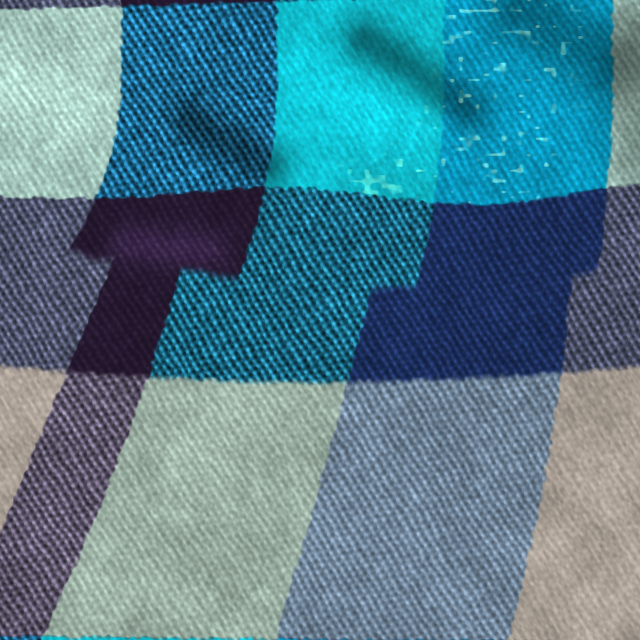
Write a WebGL 2 fragment shader that draws this texture.

```glsl
#version 300 es
precision highp float;
// Brushed plaid cloth: four warp stripes cross three weft bands, in perspective.
// Stripe edges are curves that step sideways at a soft seam; twill ribs,
// fuzz, glints and gaussian folds are layered over the cell colours.
uniform vec2 u_resolution;
out vec4 outColor;

const float TAU = 6.2831853;
const float EDGE_SOFT = 0.003;
const float SEAM_SOFT = 0.012;
const float RIB_FREQ = 84.0;
const float DASH_FREQ = 96.0;
const vec2 RIB_DIR = vec2(0.53, 0.85);

// Cell colour in rgb, rib contrast in a; warps: cream, plum, aqua, navy
const vec4 AQUA_WEFT[4] = vec4[4](
  vec4(0.62, 0.75, 0.71, 0.10), vec4(0.09, 0.38, 0.53, 0.48),
  vec4(0.06, 0.73, 0.79, 0.06), vec4(0.03, 0.59, 0.74, 0.12));
const vec4 NAVY_WEFT[4] = vec4[4](
  vec4(0.29, 0.31, 0.40, 0.36), vec4(0.14, 0.09, 0.18, 0.12),
  vec4(0.08, 0.37, 0.47, 0.48), vec4(0.10, 0.17, 0.35, 0.22));
const vec4 CREAM_WEFT[4] = vec4[4](
  vec4(0.66, 0.62, 0.58, 0.06), vec4(0.35, 0.32, 0.40, 0.40),
  vec4(0.60, 0.68, 0.63, 0.10), vec4(0.43, 0.51, 0.59, 0.22));

// Stripe edges above and below the seam
const vec4 UPPER_X = vec4(0.190, 0.433, 0.694, 0.957);
const vec4 UPPER_BEND = vec4(0.098, 0.055, 0.036, 0.023);
const vec4 LOWER_X = vec4(0.176, 0.286, 0.592, 0.895);
const vec4 LOWER_SLOPE = vec4(0.247, 0.163, 0.150, 0.046);
const vec4 LOWER_BEND = vec4(0.0, 0.059, 0.013, 0.055);

// Folds: segment ends, then width and gain in light
const int FOLDS = 7;
const vec4 FOLD_LINE[FOLDS] = vec4[FOLDS](
  vec4(0.57, 0.06, 0.73, 0.17), vec4(0.30, 0.19, 0.42, 0.26),
  vec4(0.82, 0.02, 0.95, 0.10), vec4(1.0, 0.05, 1.0, 0.25),
  vec4(0.02, 0.13, 0.13, 0.16), vec4(0.48, 0.13, 0.66, 0.20),
  vec4(0.20, 0.385, 0.33, 0.39));
const vec2 FOLD_SHAPE[FOLDS] = vec2[FOLDS](
  vec2(0.035, -0.42), vec2(0.035, -0.40), vec2(0.06, -0.34),
  vec2(0.05, -0.26), vec2(0.05, 0.16), vec2(0.06, 0.14), vec2(0.03, 0.5));

float hash(vec2 p) {
  p = fract(p * vec2(0.1031, 0.1137));
  p += dot(p, p.yx + 33.33);
  return fract((p.x + p.y) * p.x * 17.0);
}

float noise(vec2 p) {
  vec2 i = floor(p), f = fract(p);
  f = f * f * (3.0 - 2.0 * f);
  return mix(mix(hash(i), hash(i + vec2(1, 0)), f.x),
             mix(hash(i + vec2(0, 1)), hash(i + vec2(1, 1)), f.x), f.y);
}

float segmentDistance(vec2 p, vec2 a, vec2 b) {
  vec2 d = b - a;
  return length(p - a - d * clamp(dot(p - a, d) / dot(d, d), 0.0, 1.0));
}

// Colour and rib contrast of one warp stripe; bands = weights of navy and cream
vec4 stripe(int warp, vec2 bands) {
  return mix(mix(AQUA_WEFT[warp], NAVY_WEFT[warp], bands.x), CREAM_WEFT[warp], bands.y);
}

vec4 plaid(float x, vec4 edges, vec2 bands, float soft) {
  vec4 cover = smoothstep(-soft, soft, x - edges);
  vec4 cell = stripe(0, bands);
  for (int i = 0; i < 4; i++) cell = mix(cell, stripe((i + 1) % 4, bands), cover[i]);
  return cell;
}

void main() {
  vec2 p = gl_FragCoord.xy / u_resolution;
  p.y = 1.0 - p.y; // depth down the cloth
  float soft = max(EDGE_SOFT, 1.0 / u_resolution.y);

  // Weft bands with waving, fuzzy borders
  vec2 q = p + 0.006 * (vec2(noise(p * 120.0), noise(p * 130.0 + 40.0)) - 0.5);
  float navyTop = 0.304 + 0.016 * cos((p.x - 0.73) * 10.0) * (0.3 + 0.9 * p.x);
  float creamTop = 0.573 + 0.024 * sin(0.5 * TAU * p.x);
  float navy = smoothstep(-soft, soft, q.y - navyTop);
  float cream = smoothstep(-2.0 * soft, 2.0 * soft, q.y - creamTop);
  navy = max(navy, 1.0 - smoothstep(-soft, soft, q.y - 0.015 + 0.03 * p.x));
  float hem = smoothstep(-soft, soft, q.y - 0.994 - 0.01 * p.x);
  vec2 bands = vec2(navy, cream) * (1.0 - hem);

  // Warp stripes, blended across the seam
  float s = max(0.0, p.y - 0.117) / 0.30;
  vec4 upper = UPPER_X - UPPER_BEND * s * s;
  float t = (p.y - 0.41) / 0.59;
  vec4 lower = LOWER_X - LOWER_SLOPE * t - LOWER_BEND * t * abs(t);
  float seamX = (p.x - 0.6) / 0.47;
  float seam = 0.449 - 0.052 * seamX * seamX + 0.012 * (noise(p * 35.0) - 0.5);
  vec4 cell = mix(plaid(q.x, upper, bands, soft), plaid(q.x, lower, bands, soft),
                  smoothstep(-SEAM_SOFT, SEAM_SOFT, p.y - seam));

  // Diagonal ribs broken into short threads
  float along = dot(p, RIB_DIR);
  float across = dot(p, vec2(RIB_DIR.y, -RIB_DIR.x));
  float drift = 0.9 * noise(p * 9.0) + 0.3 * noise(p * 50.0);
  float rib = sin(TAU * (across * RIB_FREQ + drift));
  float dash = sin(TAU * (along * DASH_FREQ + 0.5 * floor(across * RIB_FREQ + drift)));
  float relief = 0.75 * rib + 0.3 * dash + 0.9 * (noise(p * 170.0) - 0.5);
  vec3 color = cell.rgb * (1.0 + cell.a * relief) + 0.16 * cell.a * max(relief, 0.0);

  // Fuzz and broad mottling
  float fuzz = noise(vec2(across * 260.0, along * 130.0)) - 0.5;
  float mottle = noise(p * 14.0) + 0.6 * noise(p * 45.0) - 0.8;
  color *= 1.0 + 0.17 * fuzz + 0.14 * mottle;

  // Folds and sheen
  float light = 1.0;
  for (int i = 0; i < FOLDS; i++) {
    float d = segmentDistance(p, FOLD_LINE[i].xy, FOLD_LINE[i].zw) / FOLD_SHAPE[i].x;
    light += FOLD_SHAPE[i].y * exp(-d * d);
  }
  color *= light;

  // Pale glints on the brushed aqua
  float aqua = (1.0 - navy) * smoothstep(0.44, 0.56, p.x) * (1.0 - smoothstep(0.90, 0.95, p.x));
  float glint = smoothstep(0.76, 0.95, noise(p * vec2(75.0, 120.0))) * smoothstep(0.4, 0.7, noise(p * 11.0 + 7.0));
  color += aqua * glint * vec3(0.34, 0.24, 0.12);

  outColor = vec4(clamp(color, 0.0, 1.0), 1.0);
}
```
